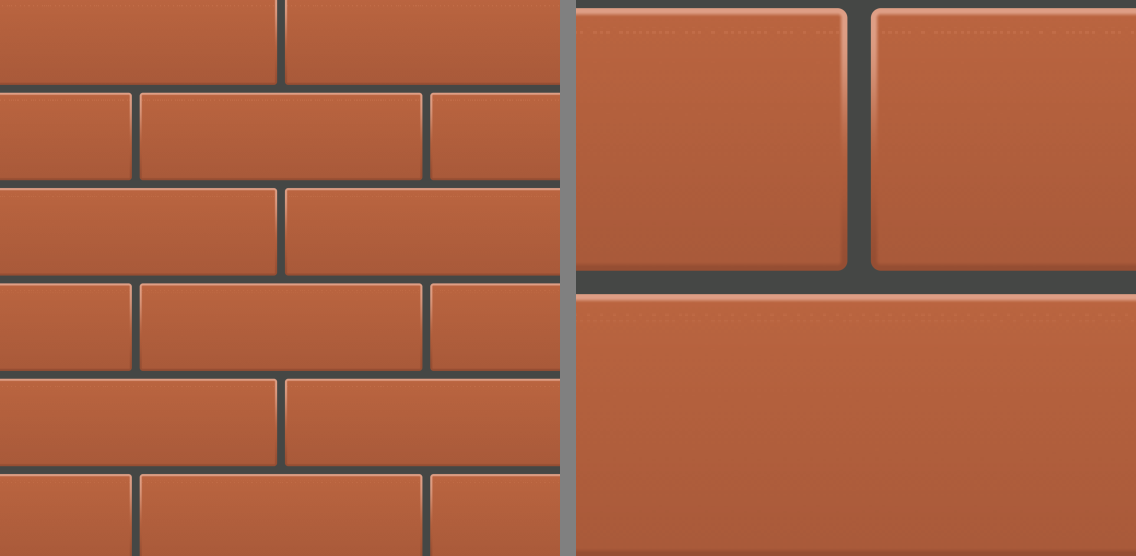
Left: the whole. Right: its middle third, enlarged.
This pattern is drawn by a Shadertoy shader. Its source:

```glsl
// Running-bond wall of glossy terracotta bricks with dark grey mortar

float hash(vec2 p) {
    return fract(sin(dot(p, vec2(127.1, 311.7))) * 43758.5453);
}

float roundedBox(vec2 p, vec2 halfSize, float radius) {
    vec2 q = abs(p) - halfSize + radius;
    return length(max(q, 0.0)) + min(max(q.x, q.y), 0.0) - radius;
}

// Ordered 4x4 threshold in 0..1
float bayer2(vec2 a) {
    a = mod(floor(a), 2.0);
    return fract(a.x * 0.5 + a.y * 0.75);
}

float bayer4(vec2 a) {
    return bayer2(a * 0.5) * 0.25 + bayer2(a);
}

void mainImage(out vec4 fragColor, in vec2 fragCoord) {
    // One unit is the height of a course, measured down from the top
    float pixel = 5.874 / iResolution.x;
    vec2 p = vec2(fragCoord.x, iResolution.y - fragCoord.y) * pixel;

    // Repeat bricks, moving every other course by half a brick
    float course = floor(p.y + 0.0685);
    vec2 local = vec2(mod(p.x - 2.948 + 1.524 * course, 3.048) - 1.524,
                      fract(p.y + 0.0685) - 0.5);
    float dist = roundedBox(local, vec2(1.483, 0.459), 0.035);
    float down = clamp(local.y / 0.918 + 0.5, 0.0, 1.0);

    // Vertical shading in softly dithered bands
    vec2 grain = floor(p * 87.2);
    float threshold = bayer4(grain) + 0.12 * (hash(grain) - 0.5);
    float stepped = floor(down * 5.0 + threshold) / 5.0;
    float tone = clamp(mix(down, stepped, 0.3), 0.0, 1.0);
    vec3 brick = mix(vec3(0.73, 0.395, 0.25), vec3(0.66, 0.35, 0.225), tone);

    // Sparse glints just under the top edge
    float glintRow = smoothstep(0.025, 0.0, abs(down - 0.09));
    brick += 0.035 * glintRow * step(0.8, threshold);

    // Bevel: pale above, fading down the sides to a dark lower edge
    float rim = smoothstep(0.032, 0.012, -dist);
    brick = mix(brick, vec3(0.87, 0.62, 0.52), rim * smoothstep(0.65, 0.05, down));
    brick = mix(brick, vec3(0.56, 0.29, 0.19), 0.75 * rim * smoothstep(0.6, 1.0, down));

    // Mortar joints
    float cover = smoothstep(0.7 * pixel, -0.7 * pixel, dist);
    fragColor = vec4(mix(vec3(0.27, 0.28, 0.27), brick, cover), 1.0);
}
```
